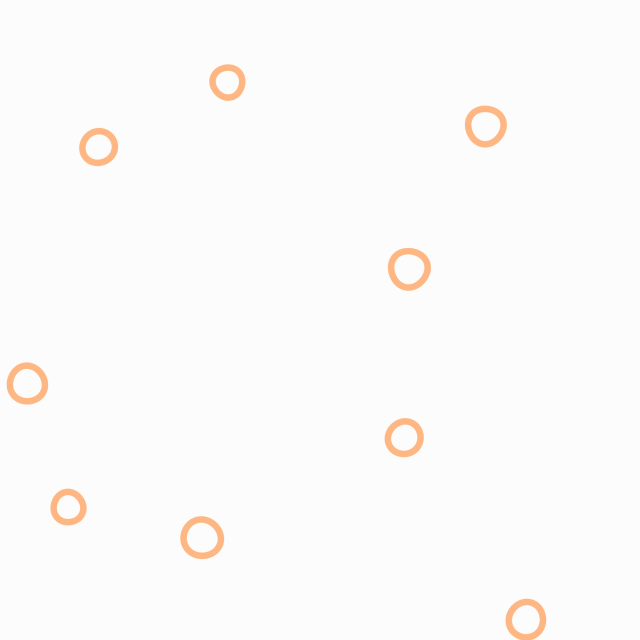
A three.js fragment shader for this background:

```glsl
varying vec2 vUv;

const vec3 PAPER = vec3(0.989, 0.989, 0.989);
const vec3 INK = vec3(0.995, 0.718, 0.508);
const int RING_COUNT = 9;
const float RADIUS_MIN = 0.0185;     // centre line of the stroke
const float RADIUS_MAX = 0.0315;
const float STROKE_WIDTH = 0.0102;
const float OVAL = 0.035;            // relative two-lobed wobble
const float EGG = 0.03;              // relative three-lobed wobble
const float JITTER = 0.16;           // spread around the even placement
const float OVERHANG = 0.005;        // how far centres may leave the canvas
const vec2 SPREAD_STEP = vec2(0.75488, 0.56984);
const vec2 SPREAD_START = vec2(0.06, 0.17);
const float TAU = 6.28319;

vec2 hash2(float n) {
  vec3 p = fract(vec3(n) * vec3(0.1031, 0.1030, 0.0973));
  p += dot(p, p.yzx + 33.33);
  return fract((p.xx + p.yz) * p.zy);
}

// Low-discrepancy sequence, loosened by random offsets
vec2 ringCentre(float id) {
  vec2 jitter = (hash2(id + 11.3) - 0.5) * JITTER;
  vec2 spot = fract(SPREAD_START + id * SPREAD_STEP + jitter);
  return mix(vec2(-OVERHANG), vec2(1.0 + OVERHANG), spot);
}

// Distance to the stroke of a slightly uneven ring
float ringDistance(vec2 p, float id) {
  vec2 shape = hash2(id + 47.1);
  vec2 phase = hash2(id + 83.7) * TAU;
  float angle = atan(p.y, p.x);
  float wobble = OVAL * shape.y * cos(2.0 * angle + phase.x)
               + EGG * (1.0 - shape.y) * cos(3.0 * angle + phase.y);
  float radius = mix(RADIUS_MIN, RADIUS_MAX, sqrt(shape.x)) * (1.0 + wobble);
  return abs(length(p) - radius) - 0.5 * STROKE_WIDTH;
}

void main() {
  float nearest = 1.0;
  for (int i = 0; i < RING_COUNT; i++) {
    float id = float(i);
    vec2 p = vUv - ringCentre(id) + 1e-6;
    nearest = min(nearest, ringDistance(p, id));
  }

  // Edge smoothing about one pixel wide
  float soft = 0.7 * fwidth(vUv.x);
  float coverage = 1.0 - smoothstep(-soft, soft, nearest);
  gl_FragColor = vec4(mix(PAPER, INK, coverage), 1.0);
}
```
